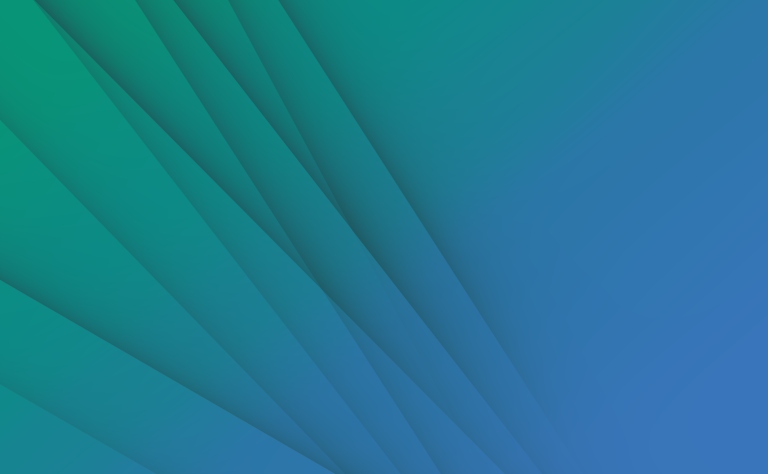
Give the GLSL for this background, as a Shadertoy shader.

```glsl
const float ASPECT = 1.62;
const vec3 SHADOW_TINT = vec3(0.12, 0.31, 0.33);

float hash(vec2 cell) {
    return fract(sin(dot(cell, vec2(127.1, 311.7))) * 4375.85);
}

float valueNoise(vec2 p) {
    vec2 cell = floor(p);
    vec2 f = fract(p);
    f = f * f * (3.0 - 2.0 * f);
    float low = mix(hash(cell), hash(cell + vec2(1.0, 0.0)), f.x);
    float high = mix(hash(cell + vec2(0.0, 1.0)), hash(cell + 1.0), f.x);
    return mix(low, high, f.y);
}

// Green to teal to blue
vec3 gradientColor(float t) {
    vec3 color = vec3(0.03, 0.585, 0.47);
    color = mix(color, vec3(0.045, 0.55, 0.53), smoothstep(0.1, 0.55, t));
    color = mix(color, vec3(0.10, 0.51, 0.58), smoothstep(0.5, 0.8, t));
    color = mix(color, vec3(0.17, 0.465, 0.665), smoothstep(0.75, 1.05, t));
    return mix(color, vec3(0.22, 0.46, 0.73), smoothstep(1.0, 1.55, t));
}

// Signed distance to a slanted edge, positive on its right
float edgeDistance(vec2 p, float topX, float bottomX) {
    float slope = bottomX - topX;
    return (p.x - topX - slope * p.y) / length(vec2(1.0, slope));
}

// Light left after a sheet covers its left side and shades its right
float layerSheet(float light, vec2 p, vec2 ends, float strength,
                 float fade, float opacity, float pixel) {
    float d = edgeDistance(p, ends.x, ends.y);
    float outside = smoothstep(-pixel, pixel, d);
    float reach = max(d, 0.0);
    float falloff = 0.62 * exp(-reach / 0.026) + 0.38 * exp(-reach / 0.085);
    float along = 1.0 - fade * smoothstep(0.35, 1.0, p.y);
    float shaded = light * (1.0 - strength * along * falloff * outside);
    return mix(shaded, 1.0, opacity * (1.0 - outside));
}

void mainImage(out vec4 fragColor, in vec2 fragCoord) {
    vec2 uv = fragCoord / iResolution.xy;
    vec2 p = vec2(uv.x * ASPECT, 1.0 - uv.y);
    float pixel = 0.8 / iResolution.y;

    // Diagonal gradient with faint brushed streaks
    float across = dot(p, vec2(0.62, 0.78));
    float along = dot(p, vec2(0.78, -0.62));
    float streak = valueNoise(vec2(along * 2.5, across * 16.0)) - 0.5;
    float t = dot(p, vec2(0.62, 0.72)) + 0.035 * streak;
    vec3 color = gradientColor(t);

    // Sheets from back to front: top and bottom x, strength, fade, opacity
    float light = 1.0;
    light = layerSheet(light, p, vec2(0.587, 1.230), 0.60, 0.97, 0.0, pixel);
    light = layerSheet(light, p, vec2(0.481, 1.020), 0.46, 0.30, 0.0, pixel);
    light = layerSheet(light, p, vec2(0.365, 1.143), 0.66, 0.85, 0.85, pixel);
    light = layerSheet(light, p, vec2(0.285, 0.930), 0.36, 0.45, 0.0, pixel);
    light = layerSheet(light, p, vec2(0.072, 1.065), 0.66, 0.75, 0.6, pixel);
    light = layerSheet(light, p, vec2(0.285, 0.930), 0.20, 0.10, 0.0, pixel);
    light = layerSheet(light, p, vec2(0.070, 0.845), 0.34, 0.45, 0.0, pixel);
    light = layerSheet(light, p, vec2(-0.246, 0.728), 0.36, 0.35, 0.0, pixel);
    light = layerSheet(light, p, vec2(-1.020, 0.707), 0.66, 0.35, 0.7, pixel);
    light = layerSheet(light, p, vec2(-1.410, 0.330), 0.32, 0.30, 0.0, pixel);

    fragColor = vec4(mix(SHADOW_TINT, color, light), 1.0);
}
```
